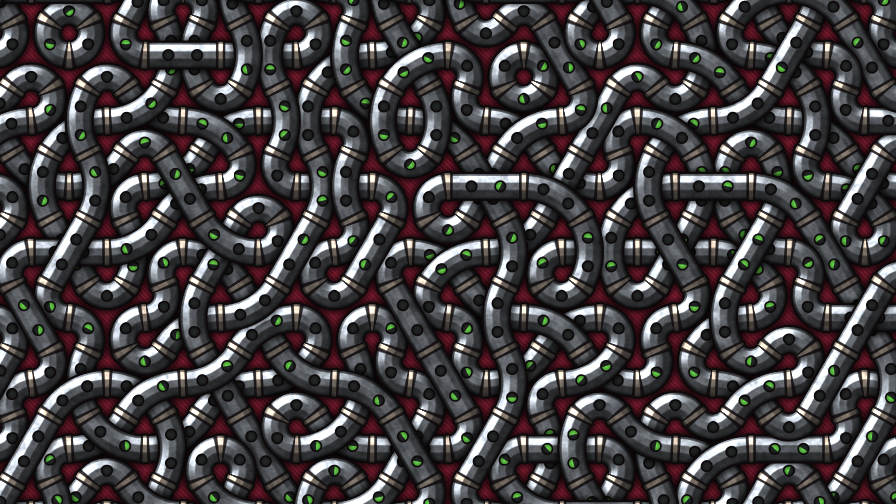
This pattern is drawn by a WebGL 1 fragment shader. Its source:

```glsl
precision highp float;
// Woven riveted steel pipes on a hexagonal Truchet grid over a dark red hatched ground.
uniform vec2 u_resolution;

const float TILES_HIGH = 6.65;     // hexagon widths per canvas height
const float PIPE_RADIUS = 0.165;
const float OUTLINE = 0.027;
const float COLLAR_HALF = 0.045;   // collars straddle the tile edges
const float COLLAR_BULGE = 0.012;
const float SHADOW_REACH = 0.29;
const float SHADOW_DEPTH = 0.62;
const float HOLE_RADIUS = 0.058;
const float HOLE_RIM = 0.022;
const float HOLE_OFFSET = 0.19;
const float LAMP_CHANCE = 0.42;
const float FACET_ANGLE = 0.628;
const float PI = 3.14159265;
const vec2 GRID = vec2(1.0, 1.7320508);
const vec3 LIGHT = vec3(-0.45, 0.6, 0.66);
const vec3 GROUND = vec3(0.47, 0.105, 0.18);
const vec3 INK = vec3(0.05, 0.035, 0.042);
const vec3 STEEL = vec3(0.96, 1.0, 1.05);
const vec3 BRONZE = vec3(1.1, 1.0, 0.9);
const vec3 HOLE = vec3(0.13, 0.14, 0.14);
const vec3 LAMP = vec3(0.38, 0.78, 0.27);

float hash(vec2 p) {
  return fract(sin(dot(p, vec2(127.1, 311.7))) * 43758.5453);
}

float noise(vec2 p) {
  vec2 i = floor(p), f = fract(p);
  f *= f * (3.0 - 2.0 * f);
  return mix(mix(hash(i), hash(i + vec2(1, 0)), f.x),
             mix(hash(i + vec2(0, 1)), hash(i + vec2(1, 1)), f.x), f.y);
}

float grime(vec2 p) {
  return 0.5 * noise(p * 7.0) + 0.3 * noise(p * 17.0) + 0.2 * noise(p * 37.0);
}

// Pipe between two hexagon edges: x across, y along, z half length; also its normal.
vec3 pipeCoords(vec2 p, vec2 ends, out vec2 normal) {
  float halfTurn = (ends.y - ends.x) * PI / 6.0;
  float middle = (ends.x + ends.y) * PI / 6.0;
  vec2 dir = vec2(cos(middle), sin(middle));
  vec2 side = vec2(-dir.y, dir.x);
  if (ends.y - ends.x > 2.5) {
    normal = dir;
    return vec3(dot(p, dir), dot(p, side), 0.5);
  }
  float radius = 0.5 * tan(halfTurn);
  vec2 q = p - dir * 0.5 / cos(halfTurn);
  normal = q / max(length(q), 1e-4);
  float angle = atan(dot(q, side), -dot(q, dir));
  return vec3(length(q) - radius, angle * radius, (0.5 * PI - halfTurn) * radius);
}

// Faceted cylinder lit from the upper left.
float metalLight(float x, vec2 normal) {
  float f = asin(clamp(x, -1.0, 1.0)) / FACET_ANGLE;
  float a = (floor(f) + smoothstep(0.3, 0.7, fract(f))) * FACET_ANGLE;
  float diffuse = max(dot(vec3(normal * sin(a), cos(a)), LIGHT), 0.0);
  return 0.17 + 0.72 * diffuse * diffuse * diffuse + 0.3 * smoothstep(0.7, 0.92, diffuse);
}

void drawPipe(inout vec3 col, vec2 p, vec2 ends, float seed, float wear, float px) {
  vec2 normal;
  vec3 c = pipeCoords(p, ends, normal);
  float d = abs(c.x);
  float toEdge = c.z - abs(c.y);
  float collar = 1.0 - smoothstep(-px, px, toEdge - COLLAR_HALF);
  float radius = PIPE_RADIUS + COLLAR_BULGE * collar;

  // Shadow and outline
  col *= 1.0 - SHADOW_DEPTH * (1.0 - smoothstep(PIPE_RADIUS, SHADOW_REACH, d));
  col = mix(col, INK, 1.0 - smoothstep(-px, px, d - radius - OUTLINE));

  // Steel body with tan collars and dark seams
  float lum = metalLight(c.x / radius, normal) * (0.62 + 0.76 * wear);
  lum *= 1.0 - 0.45 * smoothstep(0.75, 1.0, d / radius);
  vec3 body = lum * mix(STEEL, BRONZE, collar) + 0.05 * collar;
  float seam = 1.0 - smoothstep(0.008, 0.008 + 2.0 * px, abs(toEdge - COLLAR_HALF));
  body = mix(body, INK, 0.85 * seam);

  // Drilled holes, some half lit by a green lamp
  float single = step(ends.y - ends.x, 1.5);
  float offset = HOLE_OFFSET * (1.0 - single);
  float which = mix(sign(c.y), 0.0, single);
  float r = length(vec2(c.x, c.y - which * offset));
  float chance = hash(vec2(seed * 91.7, which * 3.1 + ends.x));
  float turn = 2.0 * PI * hash(vec2(chance * 57.0, seed));
  float split = dot(vec2(c.x, c.y - which * offset), vec2(cos(turn), sin(turn)));
  float lamp = step(chance, LAMP_CHANCE) * smoothstep(-px, px, split);
  vec3 hole = mix(HOLE, LAMP, lamp) * (1.15 - 0.4 * r / HOLE_RADIUS);
  body = mix(body, INK, 1.0 - smoothstep(-px, px, r - HOLE_RADIUS - HOLE_RIM));
  body = mix(body, hole, 1.0 - smoothstep(-px, px, r - HOLE_RADIUS));

  col = mix(col, body, 1.0 - smoothstep(-px, px, d - radius));
}

void main() {
  vec2 uv = (gl_FragCoord.xy - 0.5 * u_resolution) / u_resolution.y * TILES_HIGH;
  float px = 0.7 * TILES_HIGH / u_resolution.y;

  // Nearest hexagon centre
  vec2 id = floor(uv / GRID + 0.5), other = floor(uv / GRID) + 0.5;
  vec2 p = uv - id * GRID, q = uv - other * GRID;
  if (dot(q, q) < dot(p, p)) { id = other; p = q; }

  // Random pairing of the six edges
  float pick = hash(id + 3.7) * 15.0;
  vec2 a = vec2(0, 3), b = vec2(1, 4), c = vec2(2, 5);
  if (pick < 2.0) { a = vec2(0, 1); b = vec2(2, 3); c = vec2(4, 5); }
  else if (pick < 5.0) { b = vec2(1, 2); c = vec2(4, 5); }
  else if (pick < 11.0) { a = vec2(0, 1); b = vec2(2, 4); c = vec2(3, 5); }
  else if (pick < 14.0) { b = vec2(5, 7); c = vec2(2, 4); }
  float spin = floor(hash(id + 11.3) * 6.0);
  float order = floor(hash(id + 23.9) * 3.0);

  // Hatched ground, then three pipes from bottom to top
  float wear = grime(uv + 40.0);
  float hatch = 0.5 + 0.5 * sin((uv.x + uv.y) * 95.0);
  vec3 col = GROUND * (0.72 + 0.25 * hatch + 0.3 * (wear - 0.5));
  for (int i = 0; i < 3; i++) {
    float k = mod(float(i) + order, 3.0);
    vec2 ends = k < 0.5 ? a : (k < 1.5 ? b : c);
    drawPipe(col, p, ends + spin, hash(id + k * 5.3), wear, px);
  }
  gl_FragColor = vec4(clamp(col, 0.0, 1.0), 1.0);
}
```
